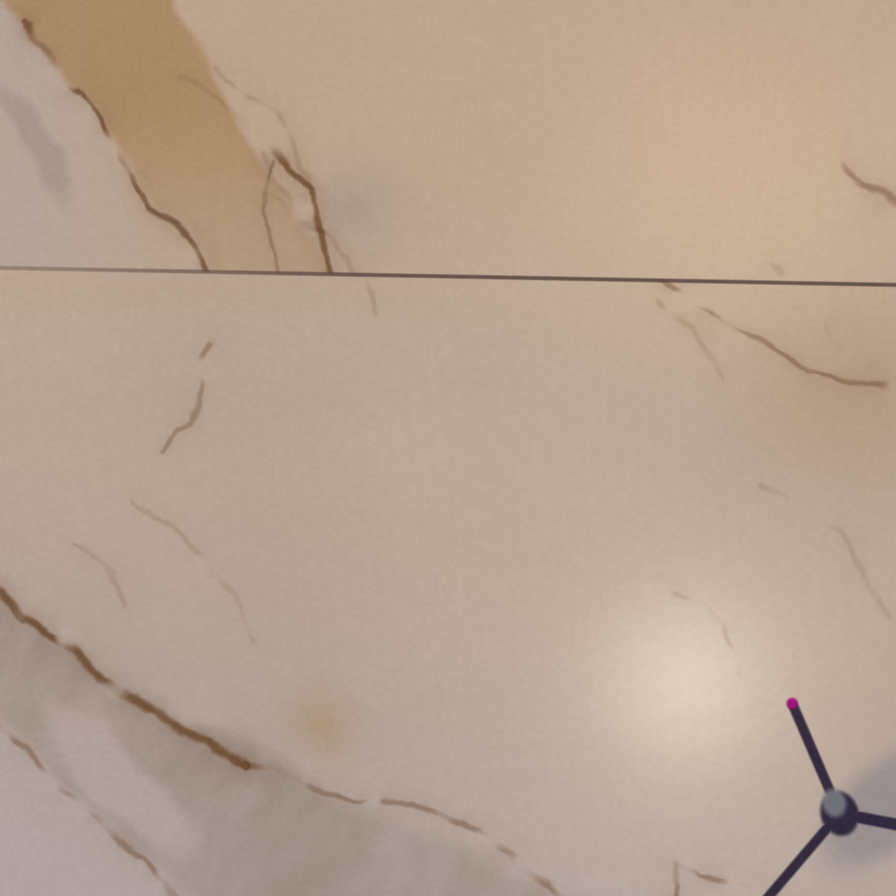
Give the GLSL for this texture, as a Shadertoy shader.

```glsl
// Polished cream marble slabs with a thin seam, ochre and grey mineral patches,
// wandering brown veins, soft lamp glows and a dark three-armed fixture.
// Patches and veins are distance shapes in a noise-warped space.

const vec3 WARM_CREAM = vec3(0.745, 0.645, 0.555);
const vec3 MID_CREAM  = vec3(0.725, 0.645, 0.585);
const vec3 COOL_CREAM = vec3(0.695, 0.640, 0.625);
const vec3 OCHRE      = vec3(0.650, 0.525, 0.375);
const vec3 STONE_GREY = vec3(0.595, 0.535, 0.500);
const vec3 VEIN_BROWN = vec3(0.420, 0.290, 0.190);
const vec3 GLOW       = vec3(0.880, 0.810, 0.740);
const vec3 METAL      = vec3(0.160, 0.130, 0.210);

float hash(vec2 p) {
    return fract(sin(dot(p, vec2(127.1, 311.7))) * 43758.5453);
}

float noise(vec2 p) {
    vec2 i = floor(p), f = fract(p);
    f = f * f * (3.0 - 2.0 * f);
    return mix(mix(hash(i), hash(i + vec2(1, 0)), f.x),
               mix(hash(i + vec2(0, 1)), hash(i + vec2(1, 1)), f.x), f.y);
}

float fbm(vec2 p) {
    float sum = 0.0, amp = 0.5;
    for (int i = 0; i < 5; i++) {
        sum += amp * noise(p);
        p = mat2(1.6, 1.2, -1.2, 1.6) * p + 7.3;
        amp *= 0.5;
    }
    return sum;
}

float segment(vec2 p, vec2 a, vec2 b) {
    vec2 d = b - a;
    return length(p - a - d * clamp(dot(p - a, d) / dot(d, d), 0.0, 1.0));
}

// Bent vein through three points, with patchy strength and a faint halo
float vein(vec2 p, vec2 a, vec2 b, vec2 c, float width) {
    float d = min(segment(p, a, b), segment(p, b, c));
    float core = 1.0 - smoothstep(width * 0.25, width * 1.3, d);
    float halo = exp(-d / (width * 3.0));
    return (core * 0.75 + halo * 0.25) * smoothstep(0.15, 0.65, noise(p * 38.0));
}

// Soft tilted ellipse
float blob(vec2 p, vec2 center, vec2 radius, float angle, float blur) {
    float s = sin(angle), c = cos(angle);
    vec2 q = mat2(c, -s, s, c) * (p - center) / radius;
    return 1.0 - smoothstep(1.0 - blur, 1.0 + blur, length(q));
}

float glow(vec2 p, vec2 center, float radius) {
    vec2 q = (p - center) / radius;
    return exp(-dot(q, q));
}

float rod(vec2 p, vec2 a, vec2 b, float radius) {
    return 1.0 - smoothstep(radius - 0.002, radius + 0.002, segment(p, a, b));
}

vec3 stain(vec3 col, vec3 tint, float amount) {
    return mix(col, tint, clamp(amount, 0.0, 1.0));
}

void mainImage(out vec4 fragColor, in vec2 fragCoord) {
    vec2 uv = fragCoord / iResolution.xy;
    vec2 w = uv + 0.040 * (vec2(fbm(uv * 13.0), fbm(uv * 13.0 + 31.0)) - 0.48);
    float seamY = 0.701 - 0.019 * uv.x;
    float upper = smoothstep(-0.002, 0.002, uv.y - seamY);
    float lower = 1.0 - upper;
    float cloud = fbm(uv * 4.0 + 3.0);
    float streak = fbm(mat2(0.8, 0.6, -0.6, 0.8) * w * vec2(22.0, 6.0));

    // Slab ground and lamp glows
    vec3 col = mix(COOL_CREAM, MID_CREAM, smoothstep(0.0, 0.55, uv.y + 0.25 * uv.x));
    col = mix(col, WARM_CREAM, smoothstep(0.45, 0.95, uv.y));
    col += 0.04 * (cloud - 0.5);
    col = stain(col, GLOW, 0.75 * glow(uv, vec2(0.77, 0.24), 0.10)
                         + 0.26 * glow(uv, vec2(0.74, 0.24), 0.24));
    col = stain(col, vec3(0.83, 0.73, 0.61), 0.6 * glow(uv, vec2(0.82, 0.78), 0.18));
    col = stain(col, COOL_CREAM, 0.6 * upper * (1.0 - smoothstep(0.02, 0.2, uv.x)));

    // Ochre wedge above the seam
    float h = w.y - 0.70;
    float leftEdge = 0.24 - 0.78 * h;
    float rightEdge = 0.365 - 0.45 * h - 0.03 * smoothstep(0.08, 0.16, h);
    float wedge = smoothstep(-0.006, 0.012, w.x - leftEdge)
                * smoothstep(-0.006, 0.010, rightEdge - w.x) * upper;
    col = stain(col, OCHRE, wedge * (0.45 + 0.45 * smoothstep(0.0, 0.2, h) + 0.4 * (cloud - 0.5)));
    col = stain(col, STONE_GREY, 0.5 * upper * blob(w, vec2(0.04, 0.84), vec2(0.07, 0.018), -1.0, 0.4));
    col = stain(col, STONE_GREY, 0.35 * upper * glow(w, vec2(0.40, 0.77), 0.05));

    // Grey diagonal band with pale islands
    float bandTop = 0.34 - 0.66 * w.x + 0.20 * w.x * w.x;
    float bandLow = 0.19 - 0.92 * w.x;
    float band = smoothstep(-0.01, 0.025, bandTop - w.y) * smoothstep(-0.01, 0.02, w.y - bandLow);
    band *= 1.0 - 0.9 * blob(w, vec2(0.13, 0.135), vec2(0.11, 0.035), -0.85, 0.25);
    col = stain(col, STONE_GREY, band * (0.40 + 0.9 * (streak - 0.25)));
    col = stain(col, OCHRE, 0.35 * lower * glow(w, vec2(0.95, 0.56), 0.10));
    col = stain(col, OCHRE, 0.45 * glow(w, vec2(0.36, 0.19), 0.035));

    // Strong veins
    float veins = upper * (vein(w, vec2(0.03, 0.98), vec2(0.15, 0.81), vec2(0.24, 0.69), 0.0040)
                + vein(w, vec2(0.29, 0.85), vec2(0.355, 0.79), vec2(0.365, 0.69), 0.0045)
                + 0.5 * vein(w, vec2(0.31, 0.82), vec2(0.30, 0.75), vec2(0.305, 0.69), 0.003)
                + 0.6 * vein(w, vec2(0.92, 0.83), vec2(0.96, 0.80), vec2(1.03, 0.77), 0.004));
    veins += lower * (1.1 * vein(w, vec2(-0.03, 0.36), vec2(0.12, 0.25), vec2(0.28, 0.14), 0.0060)
                + 0.6 * vein(w, vec2(0.28, 0.14), vec2(0.49, 0.09), vec2(0.64, -0.01), 0.0045)
                + 0.6 * vein(w, vec2(-0.02, 0.20), vec2(0.13, 0.07), vec2(0.22, -0.02), 0.004)
                + 0.6 * vein(w, vec2(0.74, 0.69), vec2(0.83, 0.62), vec2(1.02, 0.56), 0.0040)
                + 0.5 * vein(w, vec2(0.24, 0.61), vec2(0.21, 0.52), vec2(0.18, 0.49), 0.0035)
                + 0.6 * vein(w, vec2(0.74, -0.02), vec2(0.75, 0.04), vec2(0.86, 0.0), 0.004));

    // Scattered faint diagonal veins
    for (int i = 0; i < 9; i++) {
        float k = float(i);
        vec2 start = vec2(hash(vec2(k, 1.0)) * 0.32 + 0.66 * mod(k, 2.0), hash(vec2(k, 2.0)) * 0.65 + 0.3);
        vec2 run = vec2(0.10, -0.11) * (0.6 + hash(vec2(k, 3.0)));
        veins += 0.22 * vein(w, start, start + run * vec2(0.6, 0.4), start + run, 0.004);
    }
    col = stain(col, VEIN_BROWN, veins * 0.8);

    // Slab seam, darker to the right
    float seam = 1.0 - smoothstep(0.0008, 0.0035, abs(uv.y - seamY));
    col = stain(col, vec3(0.34, 0.27, 0.25), seam * mix(0.4, 0.85, smoothstep(0.0, 0.5, uv.x)));

    // Fixture: shadow, arms, hub and violet tip
    vec2 hub = vec2(0.937, 0.092);
    col = stain(col, vec3(0.52, 0.50, 0.53), 0.6 * blob(uv, vec2(0.99, 0.10), vec2(0.085, 0.045), 0.75, 0.4));
    float arms = max(rod(uv, hub, vec2(0.885, 0.213), 0.0055), rod(uv, hub, vec2(0.850, -0.01), 0.0055));
    arms = max(arms, rod(uv, hub, vec2(1.02, 0.076), 0.0065));
    col = stain(col, METAL, 0.92 * max(arms, blob(uv, hub, vec2(0.021, 0.025), 0.3, 0.15)));
    col = stain(col, vec3(0.50, 0.51, 0.53), 0.8 * blob(uv, hub + vec2(-0.006, 0.012), vec2(0.013, 0.016), 0.3, 0.3));
    col = stain(col, vec3(0.62, 0.08, 0.48), blob(uv, vec2(0.884, 0.215), vec2(0.006), 0.0, 0.4));

    // Fine sensor grain
    col += 0.018 * (noise(uv * 230.0) - 0.5);
    fragColor = vec4(col, 1.0);
}
```
